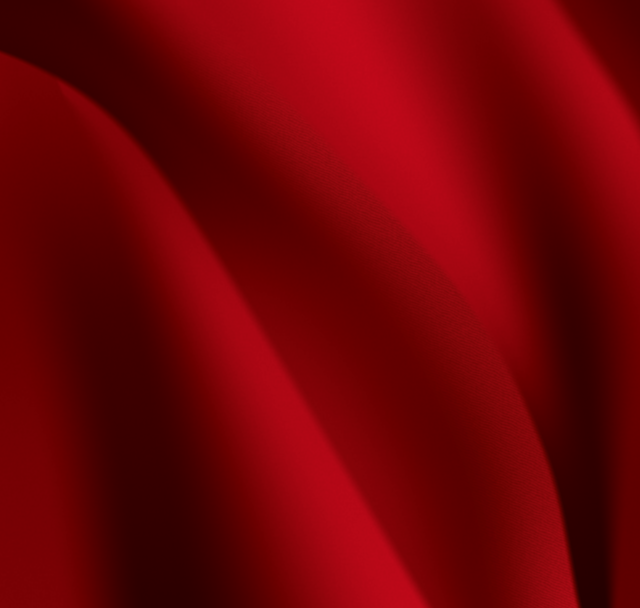
Write a WebGL 2 fragment shader that draws this texture.

```glsl
#version 300 es
precision highp float;
// Red cloth hanging in three diagonal folds, with a fine twill weave.
// Each fold is a row profile between smooth curves: valleys and crests are
// joined by soft ramps, and the folds overlap along their outer edges.
uniform vec2 u_resolution;
out vec4 fragColor;

// Smooth curve through five knots evenly spaced from top (t = 0) to bottom.
float curve(float t, float a, float b, float c, float d, float e) {
    float k[7] = float[7](2.0 * a - b, a, b, c, d, e, 2.0 * e - d);
    float s = clamp(t, 0.0, 1.0) * 4.0;
    int i = min(int(s), 3);
    float f = s - float(i);
    float p = k[i], q = k[i + 1], r = k[i + 2], w = k[i + 3];
    return q + 0.5 * f * (r - p + f * (2.0 * p - 5.0 * q + 4.0 * r - w
         + f * (3.0 * (q - r) + w - p)));
}

// Eased 0..1 step that stays defined when its ends meet.
float ramp(float from, float to, float x) {
    float t = clamp((x - from) / max(to - from, 0.008), 0.0, 1.0);
    return t * t * (3.0 - 2.0 * t);
}

vec2 hashGradient(vec2 cell) {
    vec3 h = fract(vec3(cell.xyx) * vec3(0.1031, 0.1030, 0.0973));
    h += dot(h, h.yzx + 33.33);
    float angle = 6.2832 * fract((h.x + h.y) * h.z);
    return vec2(cos(angle), sin(angle));
}

float gradientNoise(vec2 p) {
    vec2 i = floor(p), f = p - i;
    vec2 w = f * f * f * (f * (f * 6.0 - 15.0) + 10.0);
    vec2 e = vec2(1.0, 0.0);
    float a = dot(hashGradient(i), f);
    float b = dot(hashGradient(i + e.xy), f - e.xy);
    float c = dot(hashGradient(i + e.yx), f - e.yx);
    float d = dot(hashGradient(i + e.xx), f - e.xx);
    return mix(mix(a, b, w.x), mix(c, d, w.x), w.y);
}

// Left fold: lit side, deep hollow, bright rounded rim.
float leftFold(float x, float t, float rim) {
    float hollow = curve(t, 0.0, 0.10, 0.165, 0.215, 0.25);
    float side = curve(t, 0.68, 0.43, 0.41, 0.46, 0.48);
    float dark = curve(t, 0.50, 0.40, 0.27, 0.22, 0.17);
    float lit = curve(t, 0.55, 0.51, 0.65, 0.70, 0.74);
    float tone = mix(side, dark, ramp(hollow - 0.16, hollow - 0.02, x));
    return mix(tone, lit, ramp(hollow + 0.03, rim - 0.025, x));
}

// Middle fold: shade beside the left rim, hollow, then its own rim.
float middleFold(float x, float t, float start, float rim) {
    float hollow = curve(t, 0.09, 0.31, 0.56, 0.71, 0.75);
    float shade = curve(t, 0.20, 0.25, 0.46, 0.53, 0.48);
    float dark = curve(t, 0.22, 0.29, 0.39, 0.36, 0.36);
    float lit = curve(t, 0.62, 0.60, 0.55, 0.53, 0.65);
    float tone = mix(shade, dark, ramp(start, hollow, x));
    return mix(tone, lit, ramp(hollow, rim, x));
}

// Right fold: broad bright slope, dark valley, far crest.
float rightFold(float x, float t, float start) {
    float peak = curve(t, 0.51, 0.64, 0.765, 0.86, 0.91);
    float valley = curve(t, 0.735, 0.83, 0.89, 0.925, 0.945);
    float crest = curve(t, 0.845, 1.0, 1.02, 0.99, 0.967);
    float near = curve(t, 0.62, 0.66, 0.61, 0.25, 0.14);
    float bright = curve(t, 0.75, 0.73, 0.60, 0.24, 0.14);
    float dark = curve(t, 0.47, 0.35, 0.22, 0.19, 0.14);
    float lit = curve(t, 0.63, 0.68, 0.47, 0.38, 0.37);
    float tone = mix(near, bright, ramp(start, peak, x));
    tone = mix(tone, dark, ramp(peak, valley, x));
    return mix(tone, lit, ramp(valley, crest, x));
}

// Diagonal threads, faded where they are too fine to resolve.
float twill(vec2 p) {
    float phase = dot(p, vec2(95.0, 215.0)) + 0.6 * gradientNoise(p * 60.0);
    float visible = 1.0 - smoothstep(0.35, 0.9, fwidth(phase));
    return sin(6.2832 * phase) * visible;
}

// Dark reds stay pure; bright reds lean toward crimson.
vec3 clothColour(float tone) {
    float glow = max(tone - 0.42, 0.0);
    return vec3(tone, 0.1 * glow, 0.3 * glow);
}

void main() {
    vec2 uv = gl_FragCoord.xy / u_resolution;
    float x = uv.x, t = 1.0 - uv.y;
    vec2 p = vec2(x * 1.0535, uv.y);

    // Outer edges of the folds
    float drop = t - 0.085;
    float leftRim = 0.569 * drop + 0.147 * (1.0 - exp(-drop / 0.0755));
    float middleRim = curve(t, 0.302, 0.523, 0.732, 0.853, 0.905);
    float rightRim = curve(t, 0.866, 1.015, 1.05, 1.1, 1.1);

    // Overlap the folds from right to left
    float tone = mix(0.39, 0.28, ramp(rightRim, rightRim + 0.13, x));
    float soft = mix(0.024, 0.007, smoothstep(0.0, 0.6, t));
    tone = mix(rightFold(x, t, middleRim), tone, ramp(rightRim - 0.018, rightRim + 0.022, x));
    tone = mix(middleFold(x, t, leftRim, middleRim), tone, ramp(middleRim - soft, middleRim + soft, x));
    tone = mix(leftFold(x, t, leftRim), tone, ramp(leftRim - 0.012, leftRim + 0.014, x));

    // Weave on the middle rim, with faint grain throughout
    float weave = ramp(middleRim - 0.16, middleRim - 0.04, x) * (1.0 - ramp(middleRim - 0.01, middleRim + 0.01, x));
    weave *= smoothstep(0.0, 0.25, t);
    float grain = gradientNoise(p * 230.0) + 0.5 * gradientNoise(p * 95.0);
    tone += 0.022 * weave * twill(p) + tone * grain * (0.022 + 0.05 * weave);
    vec3 colour = clothColour(tone) + weave * vec3(0.0, 0.016, 0.008);
    fragColor = vec4(clamp(colour, 0.0, 1.0), 1.0);
}
```
